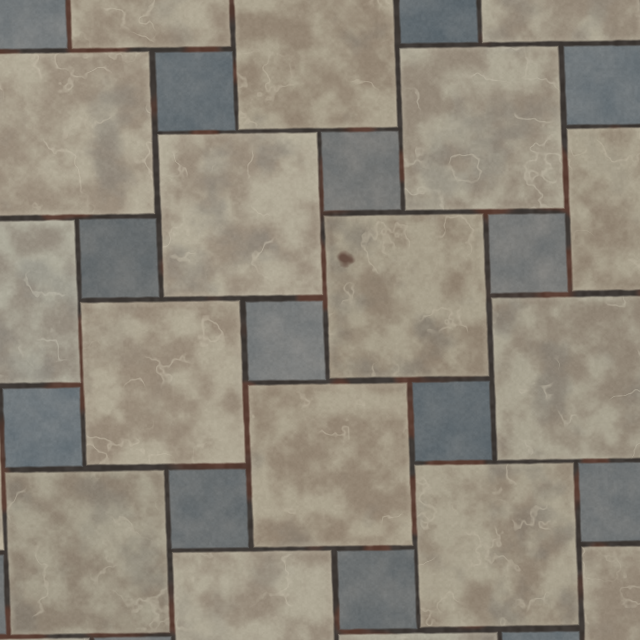
Reproduce this texture procedurally as a WebGL 1 fragment shader.

```glsl
precision highp float;

uniform vec2 u_resolution;

// Layout: one grid step is the side of a small tile, y runs downwards
const vec2 ORIGIN = vec2(0.3796, 0.4668);
const vec2 STEP_X = vec2(0.1279, -0.0018);
const vec2 STEP_Y = vec2(0.0047, 0.1306);

// Joints, in grid steps
const float JOINT_HALF = 0.030;
const float JOINT_SOFT = 0.018;
const float CORNER = 0.03;
const float EDGE_WOBBLE = 0.016;
const float TILE_SHIFT = 0.012;

// Colours
const vec3 STONE_DARK = vec3(0.565, 0.520, 0.460);
const vec3 STONE_LIGHT = vec3(0.665, 0.640, 0.570);
const vec3 STONE_VEIN = vec3(0.730, 0.700, 0.630);
const vec3 STONE_STAIN = vec3(0.500, 0.480, 0.445);
const vec3 SLATE_BLUE = vec3(0.395, 0.430, 0.450);
const vec3 SLATE_GREY = vec3(0.475, 0.470, 0.455);
const vec3 JOINT_DARK = vec3(0.235, 0.215, 0.200);
const vec3 JOINT_RUST = vec3(0.340, 0.235, 0.195);

// Wear
const float GRAIN = 0.045;
const float TILE_TONE = 0.055;
const vec2 SPOT = vec2(1.254, -0.467);
const float SPOT_RADIUS = 0.10;
const vec3 SPOT_COLOR = vec3(0.360, 0.270, 0.230);

float hash(vec2 p) {
  return fract(sin(dot(p, vec2(127.1, 311.7))) * 43758.5453);
}

float noise(vec2 p) {
  vec2 i = floor(p);
  vec2 f = fract(p);
  f = f * f * (3.0 - 2.0 * f);
  return mix(mix(hash(i), hash(i + vec2(1.0, 0.0)), f.x),
             mix(hash(i + vec2(0.0, 1.0)), hash(i + 1.0), f.x), f.y);
}

float fbm(vec2 p) {
  float sum = 0.0;
  float amp = 0.5;
  for (int i = 0; i < 4; i++) {
    sum += amp * noise(p);
    p = p * 2.03 + 7.1;
    amp *= 0.5;
  }
  return sum / 0.9375;
}

// Canvas position to skewed grid coordinates
vec2 toGrid(vec2 p) {
  vec2 d = p - ORIGIN;
  float det = STEP_X.x * STEP_Y.y - STEP_X.y * STEP_Y.x;
  return vec2(d.x * STEP_Y.y - d.y * STEP_Y.x,
              STEP_X.x * d.y - STEP_X.y * d.x) / det;
}

// Tile under a grid point: first cell in xy, side length in z
vec3 findTile(vec2 g) {
  vec2 cell = floor(g);
  float k = floor(mod(cell.x - 2.0 * cell.y + 0.5, 5.0));
  if (k < 0.5) return vec3(cell, 1.0);
  vec2 back = vec2(mod(k, 2.0) < 0.5 ? 1.0 : 0.0, k < 2.5 ? 1.0 : 0.0);
  return vec3(cell - back, 2.0);
}

// Depth inside a rounded square, positive towards its middle
float squareDepth(vec2 p, float halfSide) {
  vec2 q = abs(p) - halfSide + CORNER;
  return CORNER - length(max(q, 0.0)) - min(max(q.x, q.y), 0.0);
}

vec3 sandstone(vec2 g, vec2 id, float depth) {
  vec2 p = g + 13.7 * vec2(hash(id + 3.0), hash(id + 5.0));
  vec3 col = mix(STONE_DARK, STONE_LIGHT, smoothstep(0.25, 0.72, fbm(p * 3.2)));
  float stain = smoothstep(0.52, 0.78, fbm(p * 1.9 + 31.0));
  col = mix(col, STONE_STAIN, 0.65 * stain * hash(id + 9.0));
  float vein = 1.0 - smoothstep(0.0, 0.035, abs(fbm(p * 2.3 + 53.0) - 0.5));
  col = mix(col, STONE_VEIN, 0.5 * vein * smoothstep(0.5, 0.75, noise(p * 3.0 + 71.0)));
  float rim = 1.0 - smoothstep(0.03, 0.11, depth);
  col = mix(col, STONE_VEIN, 0.3 * rim);
  return col + (hash(id + 15.0) - 0.5) * vec3(0.025, 0.0, -0.02);
}

vec3 slate(vec2 g, vec2 id) {
  float cloud = fbm(g * 4.0 + 19.0 * hash(id + 3.0));
  vec3 col = mix(SLATE_BLUE, SLATE_GREY, 0.75 * hash(id + 7.0) + 0.5 * (cloud - 0.3));
  return col + 0.07 * (cloud - 0.5);
}

void main() {
  vec2 uv = gl_FragCoord.xy / u_resolution;
  vec2 g = toGrid(vec2(uv.x, 1.0 - uv.y));
  vec3 tile = findTile(g);
  vec2 id = tile.xy;

  // Uneven tile outline
  vec2 shift = TILE_SHIFT * (vec2(hash(id + 1.0), hash(id + 2.0)) * 2.0 - 1.0);
  float depth = squareDepth(g - id - 0.5 * tile.z - shift, 0.5 * tile.z);
  depth += EDGE_WOBBLE * (fbm(g * 7.0 + 11.0) - 0.5);

  // Stone surface, tone and grain
  vec3 col = tile.z > 1.5 ? sandstone(g, id, depth) : slate(g, id);
  col += TILE_TONE * (hash(id + 21.0) - 0.5);
  col += GRAIN * (0.6 * noise(g * 28.0) + 0.4 * noise(g * 55.0) - 0.5);

  // Chipped brown spot
  float spot = length((g - SPOT) * vec2(0.9, 1.1)) + 0.07 * (noise(g * 14.0) - 0.5);
  col = mix(col, SPOT_COLOR, 0.85 * (1.0 - smoothstep(0.5, 1.1, spot / SPOT_RADIUS)));

  // Joints with patches of rust
  float pixel = 1.0 / (STEP_X.x * min(u_resolution.x, u_resolution.y));
  float soft = max(JOINT_SOFT, 0.75 * pixel);
  vec3 joint = mix(JOINT_DARK, JOINT_RUST, smoothstep(0.52, 0.75, noise(g * 2.6 + 41.0)));
  joint += 0.05 * (noise(g * 18.0) - 0.5);
  col = mix(joint, col, smoothstep(JOINT_HALF - soft, JOINT_HALF + soft, depth));

  gl_FragColor = vec4(col, 1.0);
}
```
